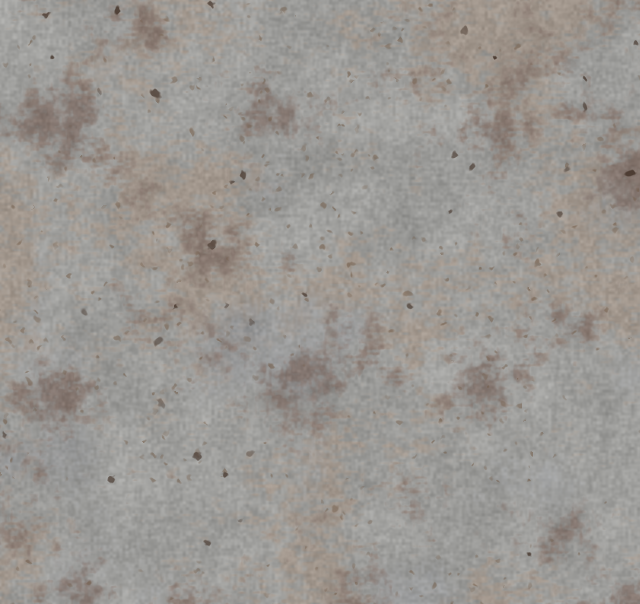
This texture is drawn by a Shadertoy shader. Its source:

```glsl
// Weathered grey concrete with brown stains, ochre flecks and small dark pits
#define PALE_GREY  vec3(0.622, 0.622, 0.613)
#define WARM_TINT  vec3(0.632, 0.575, 0.525)
#define COOL_TINT  vec3(0.560, 0.570, 0.590)
#define STAIN      vec3(0.480, 0.413, 0.383)
#define PIT        vec3(0.250, 0.185, 0.145)
#define FLECK      vec3(0.450, 0.365, 0.290)
#define GRAIN      0.100
#define MOTTLE     0.110
#define STAIN_SIZE 8.5
#define PIT_GRID   13.0
#define FLECK_GRID 55.0

float hash(vec2 cell) {
    uvec2 q = uvec2(ivec2(cell) + 4096) * uvec2(1597334673u, 3812015801u);
    uint n = (q.x ^ q.y) * 1597334673u;
    n = (n ^ (n >> 15)) * 2246822519u;
    return float((n ^ (n >> 13)) >> 8) / 16777216.0;
}

float valueNoise(vec2 p) {
    vec2 i = floor(p), f = fract(p);
    f = f * f * (3.0 - 2.0 * f);
    return mix(mix(hash(i), hash(i + vec2(1, 0)), f.x),
               mix(hash(i + vec2(0, 1)), hash(i + vec2(1, 1)), f.x), f.y);
}

float fbm(vec2 p) {
    float sum = 0.0, amplitude = 0.533;
    for (int i = 0; i < 4; i++) {
        sum += amplitude * valueNoise(p);
        p = mat2(1.6, 1.2, -1.2, 1.6) * p + 17.3;
        amplitude *= 0.5;
    }
    return sum;
}

// Coverage of ragged spots, one at most per grid cell
float spots(vec2 p, float grid, float chance, float radius, float seed) {
    float soft = max(1.0 / iResolution.y, 0.0016);
    vec2 home = floor(p * grid);
    float cover = 0.0;
    for (int y = -1; y <= 1; y++)
    for (int x = -1; x <= 1; x++) {
        vec2 cell = home + vec2(x, y), key = cell + seed;
        vec2 center = (cell + vec2(hash(key + 101.0), hash(key + 211.0))) / grid;
        float angle = 6.2832 * hash(key + 307.0);
        vec2 d = p - center;
        d = mat2(cos(angle), sin(angle), -sin(angle), cos(angle)) * d;
        d.x *= mix(0.55, 1.0, hash(key + 401.0));
        float size = hash(key + 503.0);
        float r = radius * mix(0.45, 1.0, size * size);
        float present = step(hash(key), chance);
        float strength = mix(0.4, 1.0, hash(key + 601.0));
        cover = max(cover, present * strength * (1.0 - smoothstep(r - soft, r + soft, length(d))));
    }
    return cover;
}

void mainImage(out vec4 fragColor, in vec2 fragCoord) {
    vec2 p = fragCoord / iResolution.y;

    // Fine grain in short horizontal and vertical strokes
    float across = valueNoise(p * vec2(85.0, 210.0) + 31.0);
    float upright = valueNoise(p * vec2(210.0, 85.0) + 77.0);
    float speckle = valueNoise(p * 190.0 + 140.0);
    float ragged = 0.5 * (across + upright) - 0.5;
    float crumbs = fbm(p * 42.0 + 260.0) - 0.5;

    // Grey ground with soft mottling
    vec3 color = PALE_GREY + MOTTLE * (fbm(p * 15.0 + 9.0) - 0.5);

    // Cool washes, and warm ones broken into small threads
    float cool = smoothstep(0.56, 0.80, fbm(p * 4.5 + 53.0) + 0.2 * ragged);
    float warmth = fbm(p * 6.0 + 88.0) + 0.5 * crumbs + 0.35 * (across - 0.5);
    float warm = smoothstep(0.42, 0.78, warmth);
    color = mix(color, COOL_TINT, 0.5 * cool);
    color = mix(color, WARM_TINT, 0.75 * warm * (1.0 - 0.7 * cool));

    // Brown stains that crumble away at the rim
    float blot = fbm(p * STAIN_SIZE + 120.0) + 0.45 * crumbs + 0.35 * ragged;
    float stain = smoothstep(0.54, 0.88, blot);
    color = mix(color, STAIN, 0.80 * stain);

    // Grain over everything
    color += GRAIN * (ragged + 0.6 * (speckle - 0.5));

    // Clustered ragged flecks, then sparse pits
    float cluster = smoothstep(0.42, 0.75, fbm(p * 7.0 + 200.0));
    vec2 torn = p + 0.005 * (vec2(across, upright) - 0.5);
    float flecks = spots(torn, FLECK_GRID, 0.03 + 0.32 * cluster, 0.0042, 20.0);
    float pits = spots(torn, PIT_GRID, 0.20, 0.0064, 900.0);
    color = mix(color, FLECK, 0.60 * flecks);
    color = mix(color, PIT, 0.85 * pits);

    fragColor = vec4(clamp(color, 0.0, 1.0), 1.0);
}
```
